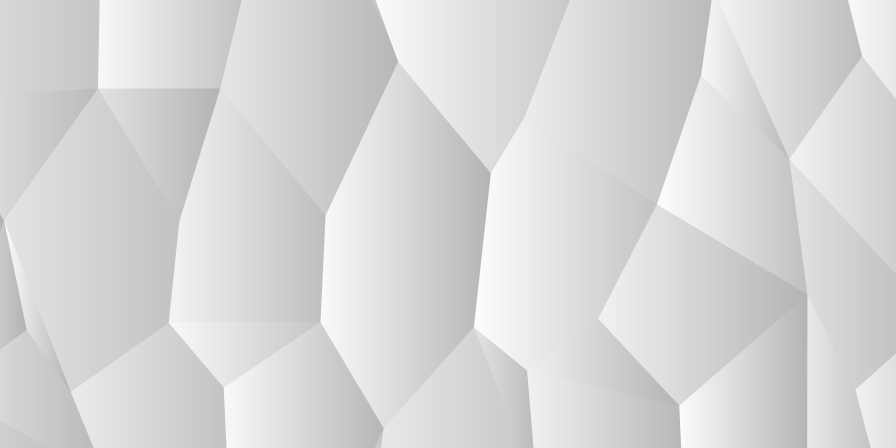
This background is drawn by a Shadertoy shader. Its source:

```glsl
// Irregular tall facets, each shaded by a horizontal gradient from white to grey.

const float CELL_WIDTH   = 0.35;              // all lengths in canvas heights
const float ROW_PITCH    = 0.46;
const float ZIGZAG       = 0.21;              // height of the slanted cell ends
const vec2  JITTER       = vec2(0.070, 0.085);
const float SPLIT_CHANCE = 0.80;              // share of cells cut in two
const vec2  LIGHT_RANGE  = vec2(0.995, 0.88); // left tone of a facet
const vec2  DARK_RANGE   = vec2(0.70, 0.78);  // right tone of a facet
const vec3  MID_TINT     = vec3(0.002, 0.001, -0.005);
const int   CORNERS      = 6;

// Integer hash (pcg3d), three values in 0..1
vec3 hash3(ivec3 key) {
    uvec3 v = uvec3(key) * 1664525u + 1013904223u;
    v.x += v.y * v.z;
    v.y += v.z * v.x;
    v.z += v.x * v.y;
    v ^= v >> 16u;
    v.x += v.y * v.z;
    v.y += v.z * v.x;
    v.z += v.x * v.y;
    return vec3(v >> 8u) / 16777216.0;
}

// Jittered mesh point on one of the zigzag lines between rows
vec2 meshPoint(int column, int line) {
    float side = ((column + line) & 1) == 0 ? 0.5 : -0.5;
    vec2 jitter = hash3(ivec3(column, line, 17)).xy * 2.0 - 1.0;
    return vec2(float(column) * 0.5 * CELL_WIDTH,
                (float(line) + 0.5) * ROW_PITCH + side * ZIGZAG) + jitter * JITTER;
}

// Signed distance to a polygon using `count` corners, starting at `first`
float polygonDistance(vec2 p, vec2 corner[CORNERS], int first, int count) {
    float nearest = 1e6;
    float side = 1.0;
    vec2 b = corner[(first + count - 1) % CORNERS];
    for (int i = 0; i < count; i++) {
        vec2 a = corner[(first + i) % CORNERS];
        vec2 edge = b - a;
        vec2 w = p - a;
        vec2 d = w - edge * clamp(dot(w, edge) / max(dot(edge, edge), 1e-8), 0.0, 1.0);
        nearest = min(nearest, dot(d, d));
        bvec3 crossing = bvec3(p.y >= a.y, p.y < b.y, edge.x * w.y > edge.y * w.x);
        if (all(crossing) || all(not(crossing))) side = -side;
        b = a;
    }
    return side * sqrt(nearest);
}

// Facet colour: linear from the leftmost to the rightmost corner
vec3 facetColour(float x, vec2 corner[CORNERS], int first, int count, vec3 rnd) {
    float left = 1e6;
    float right = -1e6;
    for (int i = 0; i < count; i++) {
        float cx = corner[(first + i) % CORNERS].x;
        left = min(left, cx);
        right = max(right, cx);
    }
    float t = clamp((x - left) / max(right - left, 1e-4), 0.0, 1.0);
    float light = mix(LIGHT_RANGE.x, LIGHT_RANGE.y, rnd.x * rnd.x);
    float dark = mix(DARK_RANGE.x, DARK_RANGE.y, rnd.y * rnd.y);
    return mix(light, dark, t) + MID_TINT * 4.0 * t * (1.0 - t);
}

void mainImage(out vec4 fragColor, in vec2 fragCoord) {
    vec2 p = fragCoord / iResolution.y;
    float pixel = 1.0 / iResolution.y;
    int baseRow = int(round(p.y / ROW_PITCH));
    vec4 sum = vec4(0.0);                     // colour and coverage

    for (int dr = -1; dr <= 1; dr++)
    for (int dc = -1; dc <= 1; dc++) {
        // Six-cornered cell, odd rows shifted by half a cell
        int row = baseRow + dr;
        int shift = row & 1;
        int column = 2 * (int(round(p.x / CELL_WIDTH - 0.5 * float(shift))) + dc) + shift;
        vec2 corner[CORNERS];
        for (int i = 0; i < CORNERS; i++) {
            bool lower = i < 3;
            corner[i] = meshPoint(column + (lower ? i - 1 : 4 - i), lower ? row - 1 : row);
        }

        // Optional cut along a chord into two facets
        vec3 cut = hash3(ivec3(column, row, 53));
        bool isSplit = cut.x < SPLIT_CHANCE;
        int start = int(cut.y * float(CORNERS));
        int span = cut.z < 0.45 ? 2 : 3;
        int pieces = isSplit ? 2 : 1;

        for (int k = 0; k < pieces; k++) {
            int first = start + k * span;
            int count = !isSplit ? CORNERS : (k == 0 ? span + 1 : CORNERS + 1 - span);
            float d = polygonDistance(p, corner, first, count);
            float cover = clamp(0.5 - d / pixel, 0.0, 1.0);
            vec3 rnd = hash3(ivec3(column, row, 91 + k));
            sum += cover * vec4(facetColour(p.x, corner, first, count, rnd), 1.0);
        }
    }
    fragColor = vec4(sum.rgb / max(sum.a, 1e-3), 1.0);
}
```
